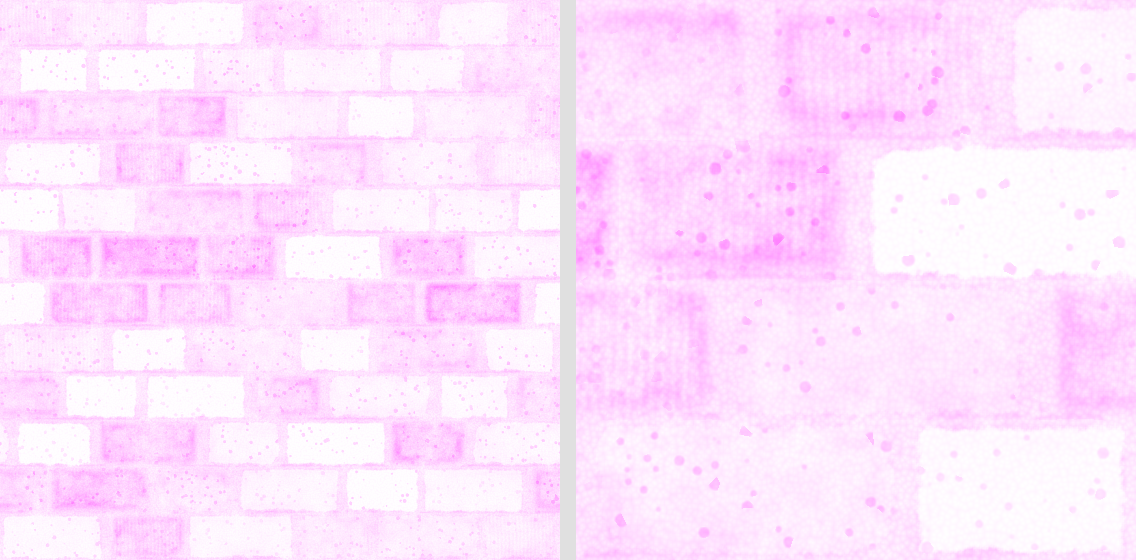
Left, the full canvas; right, a detail of the centre.
Give the GLSL for this texture, as a WebGL 2 fragment shader.

```glsl
#version 300 es
precision highp float;
#define COURSES 12.0
#define PAIR_WIDTH 4.0
#define SHORT_WIDTH 1.7
#define FIRST_JOINT 1.31
#define BRICK_HALF_HEIGHT 0.435
#define MORTAR_TINT 0.27
#define GRAIN 0.30
#define GRAIN_CELLS 300.0
#define SPECK_CELLS 120.0
#define PALE vec3(1.0, 0.995, 1.0)
#define ROSE vec3(1.0, 0.61, 1.0)

uniform vec2 u_resolution;
out vec4 outColor;

const float TAU = 6.2831853;

vec2 hash2(vec2 p) {
  vec3 q = fract(p.xyx * vec3(0.1031, 0.1030, 0.0973));
  q += dot(q, q.yzx + 33.33);
  return fract((q.xx + q.yz) * q.zy);
}

// Cellular noise: nearest distance and the random value of that cell
vec2 cells(vec2 p, float count) {
  vec2 base = floor(p * count), f = fract(p * count);
  vec2 nearest = vec2(9.0, 0.0);
  for (int y = -1; y <= 1; y++) {
    for (int x = -1; x <= 1; x++) {
      vec2 o = vec2(x, y);
      vec2 h = hash2(mod(base + o, count));
      float d = length(o + h - f);
      if (d < nearest.x) nearest = vec2(d, hash2(h * 517.0).x);
    }
  }
  return nearest;
}

// Layered sines; whole-number turns keep them seamless
float cloud(vec2 p, float scale) {
  vec2 q = p * TAU * scale;
  float sum = 0.0, amp = 0.5;
  for (int i = 0; i < 5; i++) {
    q = mat2(2, 1, -1, 2) * q + 1.7;
    sum += amp * sin(q.x + 1.6 * sin(q.y));
    amp *= 0.7;
  }
  return sum;
}

float roundedBox(vec2 p, vec2 halfSize, float radius) {
  vec2 e = abs(p) - halfSize + radius;
  return min(max(e.x, e.y), 0.0) + length(max(e, 0.0)) - radius;
}

void main() {
  vec2 uv = gl_FragCoord.xy / u_resolution;
  uv.y = 1.0 - uv.y;
  float broad = cloud(uv, 2.0);
  float fine = cloud(uv + 0.37, 9.0);
  vec2 wall = uv * COURSES + vec2(0.0, 0.012 * broad);

  // Short and long bricks alternate, each course stepping back one unit
  float course = floor(wall.y);
  float along = wall.x - FIRST_JOINT + course;
  float pairStart = floor(along / PAIR_WIDTH) * PAIR_WIDTH;
  float t = along - pairStart;
  float isLong = step(SHORT_WIDTH, t);
  float left = isLong * SHORT_WIDTH;
  float width = mix(SHORT_WIDTH, PAIR_WIDTH - SHORT_WIDTH, isLong);
  vec2 id = vec2(mod(pairStart - course, COURSES) + 2.0 * isLong, mod(course, COURSES));
  vec2 look = hash2(id + 7.3);
  vec2 wear = hash2(id + 41.7);

  // Brick outline with uneven side gaps and worn corners
  vec2 gaps = mix(vec2(0.04), vec2(0.17), hash2(id + 19.1));
  vec2 local = vec2(t - left - 0.5 * (width + gaps.x - gaps.y), fract(wall.y) - 0.5);
  vec2 halfSize = vec2(0.5 * (width - gaps.x - gaps.y), BRICK_HALF_HEIGHT);
  float corner = hash2(id * 3.0 + sign(local)).x;
  float radius = 0.04 + 0.36 * corner * corner * wear.x;
  float edge = roundedBox(local, halfSize, radius);
  edge += (0.012 + 0.03 * wear.x) * broad + 0.014 * fine;

  // Pale bricks are crisp, strongly tinted bricks fade into the mortar
  float tint = 0.015 + 0.56 * pow(look.x, 2.2);
  float soft = 0.025 + 0.13 * smoothstep(0.1, 0.5, tint) * wear.y;
  float brick = 1.0 - smoothstep(-soft, soft, edge);

  // Brick face: clouds, darker rim, drag marks
  float face = tint * (1.0 + 0.30 * broad + 0.22 * fine);
  face += 0.6 * tint * exp(-pow((edge + 0.07) / 0.09, 2.0)) * (0.6 + 0.6 * broad);
  float drag = sin(uv.x * TAU * 150.0 + 0.8 * sin(uv.y * TAU * 9.0));
  face += 0.045 * drag * step(0.6, look.y) * smoothstep(0.04, 0.25, tint);

  // Mortar: soft body, thin shaded line beneath the courses and at the sides
  float mortar = MORTAR_TINT + 0.07 * broad + 0.05 * fine;
  float bed = (fract(wall.y + 0.5) - 0.48 + 0.012 * fine) / 0.026;
  mortar += 0.24 * exp(-bed * bed) * smoothstep(-0.4, 0.9, broad + look.y - 0.3);
  float outline = exp(-pow((edge - 0.015) / 0.022, 2.0));
  mortar += 0.12 * outline * (0.5 + 0.5 * fine);
  float tone = mix(mortar, face, brick);

  // Grain everywhere, sparse pits mostly on the faces
  float grain = cells(uv, GRAIN_CELLS).x - 0.45;
  tone += GRAIN * grain * mix(0.8, 0.35 + 0.9 * tint, brick);
  vec2 speck = cells(uv + 0.13, SPECK_CELLS);
  float size = 0.48 * pow(speck.y, 7.0);
  float pit = (1.0 - smoothstep(size - 0.12, size + 0.12, speck.x)) * smoothstep(0.05, 0.25, size);
  tone += 0.5 * pit * mix(0.2, 0.35 + 0.65 * wear.y, brick);

  outColor = vec4(mix(PALE, ROSE, clamp(tone, 0.0, 1.25)), 1.0);
}
```
